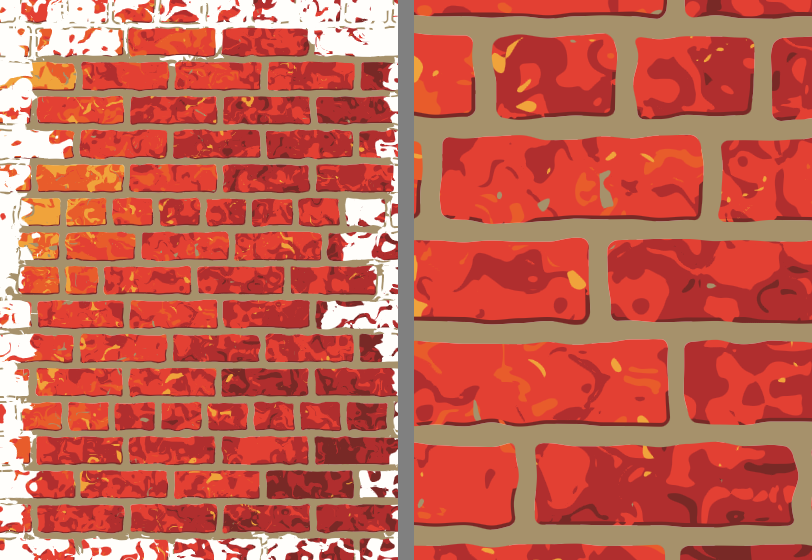
Left: the whole. Right: its middle third, enlarged.
A WebGL 2 fragment shader for this texture:

```glsl
#version 300 es
precision highp float;
// Weathered red brick wall in flat, posterised colours, crumbling to white at its borders.
uniform vec2 u_resolution;
out vec4 outColor;

const vec2 WALL = vec2(4.282, 16.463);       // stretchers across, courses down
const float ASPECT = 0.711;
const float TOP_CUT = 0.744;                 // visible part of the topmost course
const vec2 BRICK = vec2(ASPECT, 1.0) / WALL; // brick pitch in canvas heights
const float JOINT = 0.0058;                  // half the mortar thickness

const vec3 PAPER = vec3(1.0, 0.995, 0.985);
const vec3 MORTAR = vec3(0.65, 0.57, 0.42);
const vec3 GOLD = vec3(0.94, 0.64, 0.23);
const vec3 ORANGE = vec3(0.91, 0.36, 0.17);
const vec3 RED = vec3(0.89, 0.25, 0.20);
const vec3 CRIMSON = vec3(0.69, 0.18, 0.18);
const vec3 MAROON = vec3(0.47, 0.16, 0.15);

float hash(vec2 p) {
  return fract(sin(dot(p, vec2(127.1, 311.7))) * 43758.5453);
}

float noise(vec2 p) {
  vec2 i = floor(p), f = fract(p);
  f = f * f * (3.0 - 2.0 * f);
  return mix(mix(hash(i), hash(i + vec2(1, 0)), f.x),
             mix(hash(i + vec2(0, 1)), hash(i + vec2(1, 1)), f.x), f.y);
}

// Curled blotches: noise pushed around by noise
float curl(vec2 p) {
  vec2 push = vec2(noise(p + 17.3), noise(p + 41.9)) - 0.5;
  p += 2.2 * push;
  return 0.7 * noise(p) + 0.3 * noise(p * 2.1 + 5.7);
}

// Antialiased step at zero
float cut(float v) {
  return clamp(v / max(fwidth(v), 1e-5) + 0.5, 0.0, 1.0);
}

float roundBox(vec2 p, vec2 halfSize, float r) {
  vec2 e = abs(p) - halfSize + r;
  return length(max(e, 0.0)) + min(max(e.x, e.y), 0.0) - r;
}

// Left and right ends of the brick at x: headers every sixth course, closers after the first
vec2 brickSpan(float x, float row) {
  bool header = mod(row, 6.0) == 5.0;
  bool closer = row == 6.0 || row == 7.0;
  float width = header ? 0.5 : 1.0;
  float start = header ? 0.19 : mix(0.365, 0.839, mod(row, 2.0));
  start += closer ? 0.125 * (row - 5.0) : 0.025 * (hash(vec2(row, 3.0)) - 0.5);
  float lo = floor((x - start) / width) * width + start;
  vec2 span = vec2(lo, lo + width);
  const float CLOSER_END = 0.675;
  if (closer) span = x < CLOSER_END ? vec2(CLOSER_END - 0.5, CLOSER_END) : vec2(max(lo, CLOSER_END), span.y);
  return span;
}

// Peeled stretch of one course
float worn(float x, float row, float course, float centre, float halfWidth) {
  return row == course ? 1.0 - smoothstep(-0.08, 0.08, abs(x - centre) - halfWidth) : 0.0;
}

float peeling(float x, float row) {
  float w = max(worn(x, row, 0.0, 0.5, 0.8), worn(x, row, 0.0, 3.9, 0.56));
  w = max(w, worn(x, row, 3.0, 0.3, 0.5));
  w = max(w, max(worn(x, row, 5.0, 4.1, 0.45), worn(x, row, 6.0, 4.1, 0.42)));
  w = max(w, worn(x, row, 8.0, 4.1, 0.62));
  w = max(w, max(worn(x, row, 13.0, 0.0, 0.45), worn(x, row, 13.0, 4.3, 0.48)));
  return row < 0.0 || row > 14.0 ? 0.9 : w;
}

// Soft yellow patch over nearby bricks
float glow(vec2 brick, vec2 centre, vec2 size) {
  vec2 d = (brick - centre) / size;
  return exp(-dot(d, d));
}

// Flat colour bands from gold to maroon
vec3 palette(float tone) {
  vec3 c = mix(GOLD, ORANGE, cut(tone - 0.5));
  c = mix(c, RED, cut(tone - 1.5));
  c = mix(c, CRIMSON, cut(tone - 2.5));
  return mix(c, MAROON, cut(tone - 3.5));
}

void main() {
  vec2 uv = gl_FragCoord.xy / u_resolution;
  vec2 p = vec2(uv.x * ASPECT, 1.0 - uv.y);
  vec2 wobble = vec2(noise(p * 60.0), noise(p * 60.0 + 31.0)) - 0.5;
  vec2 q = (p + 0.0045 * wobble) / BRICK - vec2(0.0, TOP_CUT);

  // Brick cell and its outline
  float row = floor(q.y);
  vec2 span = brickSpan(q.x, row);
  vec2 brick = vec2(0.5 * (span.x + span.y), row);
  vec2 local = (q - brick - vec2(0.0, 0.5)) * BRICK;
  vec2 halfSize = 0.5 * vec2(span.y - span.x, 1.0) * BRICK - JOINT;
  float d = roundBox(local, halfSize, 0.005);

  // Brick colour: gold at left, darker to the right and downwards
  float gold = glow(brick, vec2(0.35, 1.0), vec2(0.5, 0.6)) + glow(brick, vec2(0.72, 5.2), vec2(0.6, 1.9));
  float tone = 1.35 + 1.75 * brick.x / WALL.x + 0.5 * p.y + 0.8 * (hash(brick) - 0.5) - 1.6 * gold;
  float blotch = curl(p * 62.0);
  vec3 clay = palette(tone + 2.6 * (blotch - 0.5));
  float speck = curl(p * 55.0 + 90.0);
  clay = mix(clay, GOLD, cut(speck - 0.79 - 0.08 * uv.x));
  clay = mix(clay, MORTAR, cut(0.17 - 0.12 * uv.x - speck));
  float shade = dot(local / halfSize, vec2(0.3, 0.7));
  clay = mix(clay, MAROON, cut(d + 0.0022) * cut(shade + blotch - 0.85));

  // Mortar, fading out in patches towards the borders
  float side = min(q.x - 0.28, 4.12 - q.x);
  float bed = min(side, 0.4 * min(q.y - 0.9, 15.3 - q.y));
  bed += 0.5 * (noise(p * 9.0) - 0.4) + 0.35 * (blotch - 0.5);
  vec3 color = mix(PAPER, MORTAR, cut(d) * cut(bed));
  float outline = cut(0.0016 - abs(d - 0.001)) * cut(speck - 0.52);
  color = mix(color, MORTAR, outline);

  // Bricks, broken into flecks where worn
  float ragged = side + 0.28 * (hash(vec2(row, step(2.0, q.x))) - 0.5);
  float keep = mix(0.34, 1.05, smoothstep(-0.1, 0.14, ragged));
  keep = mix(keep, 0.36, peeling(q.x, row));
  color = mix(color, clay, cut(-d) * cut(keep - curl(p * 48.0 + 200.0)));
  outColor = vec4(color, 1.0);
}
```
